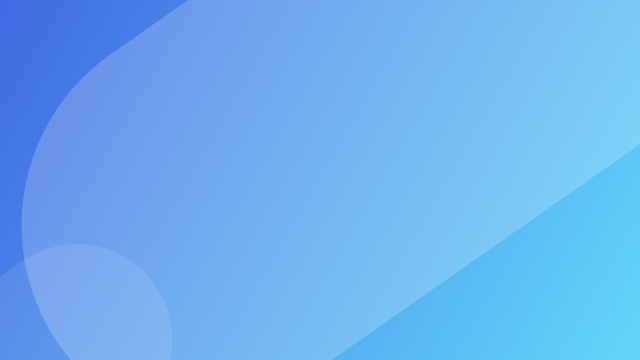
A WebGL 1 fragment shader for this background:

```glsl
precision highp float;

uniform vec2 u_resolution;

#define TILT 0.611
#define GRADIENT_TILT 0.5236
#define START_BLUE vec3(0.250, 0.412, 0.885)
#define END_CYAN vec3(0.384, 0.845, 0.978)
#define LARGE_CENTER vec2(0.640, 0.374)
#define LARGE_RADIUS 0.580
#define LARGE_LOWER_EDGE 0.468
#define LARGE_ALPHA 0.20
#define SMALL_CENTER vec2(0.213, 0.0556)
#define SMALL_RADIUS 0.266
#define SMALL_ALPHA 0.10

// Signed distance to a round-ended band that runs endlessly along a direction
float bandDistance(vec2 p, vec2 direction, float radius) {
    return length(p - direction * max(dot(p, direction), 0.0)) - radius;
}

float coverage(float signedDistance) {
    return clamp(0.5 - signedDistance * u_resolution.y, 0.0, 1.0);
}

void main() {
    vec2 p = gl_FragCoord.xy / u_resolution.y;
    vec2 size = vec2(u_resolution.x / u_resolution.y, 1.0);

    // Corner-to-corner gradient, from upper left to lower right
    vec2 gradientAxis = vec2(cos(GRADIENT_TILT), -sin(GRADIENT_TILT));
    float span = dot(size, abs(gradientAxis));
    float t = dot(p - 0.5 * size, gradientAxis) / span + 0.5;
    vec3 color = mix(START_BLUE, END_CYAN, clamp(t, 0.0, 1.0));

    // Large band rising to the right, trimmed along its lower side
    vec2 along = vec2(cos(TILT), sin(TILT));
    vec2 below = vec2(along.y, -along.x);
    vec2 q = p - LARGE_CENTER;
    float large = bandDistance(q, along, LARGE_RADIUS);
    large = max(large, dot(q, below) - LARGE_LOWER_EDGE);
    color = mix(color, vec3(1.0), LARGE_ALPHA * coverage(large));

    // Small band entering from the lower left
    float small = bandDistance(p - SMALL_CENTER, -along, SMALL_RADIUS);
    color = mix(color, vec3(1.0), SMALL_ALPHA * coverage(small));

    gl_FragColor = vec4(color, 1.0);
}
```
